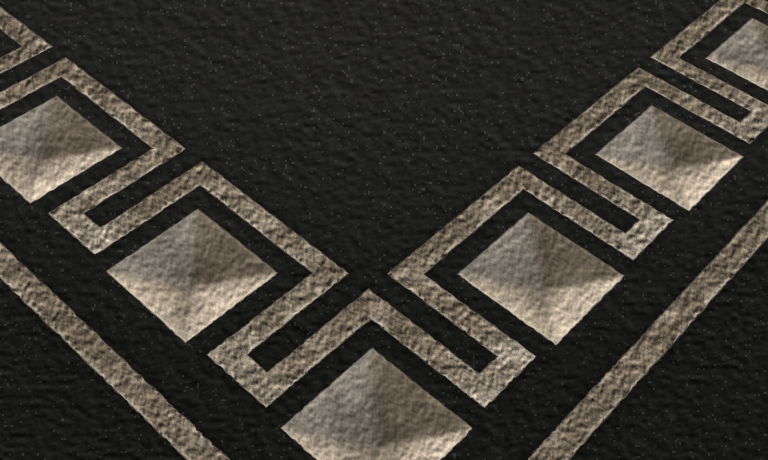
A Shadertoy shader for this pattern:

```glsl
// Perspective: columns carry the two border directions and the corner stud
const mat3 PLANE = mat3(0.3125, 0.3889, 0.140,
                       -0.2096, 0.3899, 0.124,
                        0.4909, 0.0696, 1.0);
const float BAND_HALF = 0.0525;
const float KEY_REACH = 0.3925;
const float KEY_FOOT = -0.17;
const float RAIL_OFFSET = -0.5085;
const float STUD_HALF = 0.243;
const vec2 STUD_APEX = vec2(-0.055);
const float EDGE_WEAR = 0.016;
const float GRAIN = 95.0;

const vec3 STONE_DARK = vec3(0.075, 0.076, 0.070);
const vec3 STONE_LIGHT = vec3(0.150, 0.148, 0.138);
const vec3 BRONZE = vec3(0.43, 0.385, 0.325);
const vec3 SILVER = vec3(0.58, 0.54, 0.48);
const vec3 GLINT = vec3(0.90, 0.85, 0.77);
const vec3 FACE_UPPER_LEFT = vec3(0.50, 0.47, 0.43);
const vec3 FACE_UPPER_RIGHT = vec3(0.40, 0.36, 0.305);
const vec3 FACE_LOWER_LEFT = vec3(0.61, 0.56, 0.49);
const vec3 FACE_LOWER_RIGHT = vec3(0.73, 0.67, 0.59);

float hash(vec2 p) {
    vec3 h = fract(vec3(p.xyx) * 0.1031);
    h += dot(h, h.yzx + 33.33);
    return fract((h.x + h.y) * h.z);
}

float noise(vec2 p) {
    vec2 i = floor(p), f = fract(p);
    f = f * f * (3.0 - 2.0 * f);
    return mix(mix(hash(i), hash(i + vec2(1, 0)), f.x),
               mix(hash(i + vec2(0, 1)), hash(i + vec2(1, 1)), f.x), f.y);
}

float fbm(vec2 p) {
    float sum = 0.0, amp = 0.5;
    for (int i = 0; i < 3; i++) {
        sum += amp * noise(p);
        p = mat2(1.6, 1.2, -1.2, 1.6) * p + 7.3;
        amp *= 0.5;
    }
    return sum;
}

float box(vec2 p, vec2 halfSize) {
    vec2 d = abs(p) - halfSize;
    return length(max(d, 0.0)) + min(max(d.x, d.y), 0.0);
}

vec2 toLattice(vec2 p) {
    vec3 h = inverse(PLANE) * vec3(p, 1.0);
    return h.xy / h.z;
}

// Mirror both arms onto one: x runs along the border, y across it
vec2 foldArms(vec2 l) {
    return l.x > l.y ? l : l.yx;
}

// Meander band and the outer rail
float bandDistance(vec2 l) {
    vec2 q = foldArms(l);
    float a = abs(q.x - round(q.x));
    float top = KEY_REACH + BAND_HALF, bottom = KEY_FOOT - BAND_HALF;
    float side = box(vec2(a - KEY_REACH, q.y - 0.5 * (top + bottom)),
                     vec2(BAND_HALF, 0.5 * (top - bottom)));
    float cap = box(vec2(a, q.y - KEY_REACH), vec2(top, BAND_HALF));
    float foot = box(vec2(a - 0.5, q.y - KEY_FOOT), vec2(0.5 - KEY_REACH + BAND_HALF, BAND_HALF));
    float rail = abs(q.y - RAIL_OFFSET) - BAND_HALF;
    return min(min(side, cap), min(foot, rail));
}

// Four-sided stud, each face tinted by its direction to the light
vec3 studColor(vec2 s, float relief, float mottle) {
    vec2 rise = (STUD_HALF - s) / (STUD_HALF - STUD_APEX);
    vec2 fall = (STUD_HALF + s) / (STUD_HALF + STUD_APEX);
    vec4 face = vec4(rise, fall);
    float h = min(min(face.x, face.y), min(face.z, face.w));
    vec4 w = exp(-(face - h) * 22.0);
    w /= dot(w, vec4(1.0));
    vec3 c = w.x * FACE_UPPER_RIGHT + w.y * FACE_UPPER_LEFT
           + w.z * FACE_LOWER_LEFT + w.w * FACE_LOWER_RIGHT;
    float lower = w.z + w.w;
    c *= mix(1.06 - 0.24 * h, 1.16 - 0.42 * h, lower);
    c *= 0.78 + 0.46 * mottle + 0.75 * relief;
    float rim = 1.0 - smoothstep(0.0, 0.09, h);
    return mix(c, GLINT, rim * (0.12 + 0.4 * lower) * (0.4 + mottle));
}

void mainImage(out vec4 fragColor, in vec2 fragCoord) {
    vec2 p = fragCoord / iResolution.xy;
    vec2 g = p * vec2(iResolution.x / iResolution.y, 1.0);
    vec2 l = toLattice(p);
    vec2 q = foldArms(l);
    float aa = 0.6 * length(fwidth(l));

    float rough = fbm(g * GRAIN);
    float relief = rough - fbm(g * GRAIN + vec2(-0.35, 0.6));
    float mottle = fbm(g * 22.0 + 4.0);
    float wear = (rough - 0.44) * EDGE_WEAR;

    // Dark pitted stone
    vec2 pitUv = g * vec2(60.0, 95.0);
    float pits = fbm(pitUv) - fbm(pitUv + vec2(0.3, 0.7));
    float sheen = smoothstep(0.1, 1.0, p.y) * (1.0 - 0.5 * abs(p.x - 0.45));
    vec3 col = mix(STONE_DARK, STONE_LIGHT, 0.25 + 0.65 * sheen);
    col += 0.11 * pits + 0.045 * (rough - 0.44);
    col += 0.09 * smoothstep(0.94, 1.0, hash(floor(g * 210.0)));

    // Worn metal band with a lit lower lip
    float d = bandDistance(l) + wear;
    float below = bandDistance(toLattice(p - vec2(0.0, 0.018)));
    float lip = smoothstep(-0.02, 0.025, below);
    float edge = smoothstep(-0.022, -0.004, d);
    float foot = smoothstep(0.1, -0.2, q.y) * smoothstep(-0.4, -0.3, q.y);
    vec3 metal = mix(BRONZE, SILVER, 0.55 * foot + 0.4 * smoothstep(0.4, 0.65, mottle));
    metal *= 0.83 + 0.35 * mottle + 1.5 * relief;
    metal = mix(metal, GLINT, edge * (0.12 + 0.42 * lip) * smoothstep(0.2, 0.6, rough));
    float shadow = 1.0 - 0.3 * exp(-max(d, 0.0) * 45.0);
    col = mix(col * shadow, metal, 1.0 - smoothstep(-aa, aa, d));

    // Studs inside every key cell
    vec2 cell = vec2(q.x - round(q.x), q.y);
    vec2 s = l.x > l.y ? cell : cell.yx;
    float studD = box(s, vec2(STUD_HALF)) + wear * 0.7;
    col = mix(col, studColor(s, relief, mottle), 1.0 - smoothstep(-aa, aa, studD));

    fragColor = vec4(clamp(col, 0.0, 1.0), 1.0);
}
```
